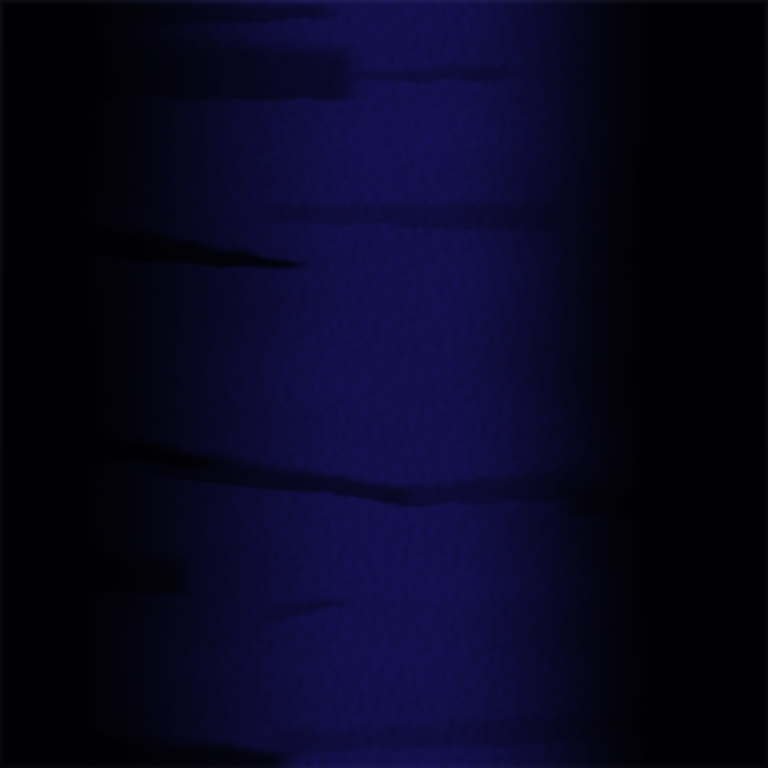
Give the GLSL for this background, as a Shadertoy shader.

```glsl
// Draws a dark indigo wall with a soft vertical glow, horizontal shadow streaks and embossed grain.

const vec3 NIGHT = vec3(0.003, 0.003, 0.010);
const vec3 INDIGO = vec3(0.074, 0.061, 0.300);
const vec3 RIM = vec3(0.040, 0.040, 0.052);

vec2 hashGradient(vec2 cell) {
    vec3 h = fract(cell.xyx * vec3(0.1031, 0.1030, 0.0973));
    h += dot(h, h.yzx + 33.33);
    float angle = 6.2832 * fract((h.x + h.y) * h.z);
    return vec2(cos(angle), sin(angle));
}

// Gradient noise, roughly -0.7 to 0.7
float gradientNoise(vec2 p) {
    vec2 i = floor(p), f = fract(p);
    vec2 u = f * f * f * (f * (f * 6.0 - 15.0) + 10.0);
    float a = dot(hashGradient(i), f);
    float b = dot(hashGradient(i + vec2(1, 0)), f - vec2(1, 0));
    float c = dot(hashGradient(i + vec2(0, 1)), f - vec2(0, 1));
    float d = dot(hashGradient(i + vec2(1, 1)), f - vec2(1, 1));
    return mix(mix(a, b, u.x), mix(c, d, u.x), u.y);
}

float fbm(vec2 p, int octaves) {
    float sum = 0.0, amplitude = 0.5;
    for (int i = 0; i < octaves; i++) {
        sum += amplitude * gradientNoise(p);
        p = p * 2.03 + 17.1;
        amplitude *= 0.5;
    }
    return sum;
}

// Light left by a tapered streak from a to b: crisp below, feathered above
float streak(vec2 p, vec2 a, vec2 b, vec2 halfWidths, float strength) {
    float t = (p.x - a.x) / (b.x - a.x);
    float along = clamp(t, 0.0, 1.0);
    float w = mix(halfWidths.x, halfWidths.y, along);
    float d = p.y - mix(a.y, b.y, along);
    float body = smoothstep(-w - 0.004, -w + 0.004, d)
               * (1.0 - smoothstep(w * 0.3, w * 1.3 + 0.004, d));
    float feather = 0.025 / (b.x - a.x);
    float ends = smoothstep(-feather, feather, t)
               * (1.0 - smoothstep(1.0 - feather, 1.0 + feather, t));
    return 1.0 - strength * body * ends;
}

float streakLight(vec2 p) {
    // Ragged brush edges
    p.y += 0.014 * fbm(p * vec2(13.0, 24.0), 4);
    float light = 1.0;
    // Upper wall
    light *= streak(p, vec2(-0.1, 0.925), vec2(0.46, 0.905), vec2(0.055, 0.034), 0.42);
    light *= streak(p, vec2(-0.1, 0.975), vec2(0.43, 0.985), vec2(0.02, 0.008), 0.35);
    light *= streak(p, vec2(0.46, 0.901), vec2(0.66, 0.906), vec2(0.006, 0.009), 0.25);
    light *= streak(p, vec2(0.34, 0.722), vec2(0.73, 0.718), vec2(0.010, 0.020), 0.20);
    light *= streak(p, vec2(-0.1, 0.718), vec2(0.39, 0.652), vec2(0.038, 0.004), 0.80);
    // Long bent streak across the middle
    light *= streak(p, vec2(-0.1, 0.460), vec2(0.27, 0.395), vec2(0.042, 0.008), 0.75);
    light *= streak(p, vec2(0.19, 0.402), vec2(0.53, 0.353), vec2(0.022, 0.010), 0.50);
    light *= streak(p, vec2(0.51, 0.352), vec2(0.76, 0.372), vec2(0.012, 0.020), 0.30);
    light *= streak(p, vec2(0.74, 0.350), vec2(1.10, 0.315), vec2(0.018, 0.026), 0.45);
    // Lower wall
    light *= streak(p, vec2(-0.1, 0.268), vec2(0.24, 0.250), vec2(0.046, 0.022), 0.65);
    light *= streak(p, vec2(0.35, 0.203), vec2(0.45, 0.213), vec2(0.009, 0.005), 0.25);
    light *= streak(p, vec2(-0.1, 0.034), vec2(0.37, 0.008), vec2(0.036, 0.014), 0.75);
    light *= streak(p, vec2(0.35, 0.030), vec2(0.90, 0.060), vec2(0.016, 0.014), 0.18);
    return light;
}

// Vertical band of light, fading to black at both sides
float bandGlow(vec2 p) {
    float x = p.x + 0.035 * fbm(p * vec2(2.0, 5.0), 3);
    return smoothstep(0.07, 0.50, x) * (1.0 - smoothstep(0.56, 0.87, x));
}

// Difference of two shifted noise samples, lit from the upper left
float emboss(vec2 p) {
    vec2 q = mat2(0.85, -0.5, 0.5, 0.85) * p * vec2(85.0, 70.0);
    vec2 shift = vec2(0.22, -0.22);
    return fbm(q + shift, 2) - fbm(q - shift, 2);
}

void mainImage(out vec4 fragColor, in vec2 fragCoord) {
    vec2 p = fragCoord / iResolution.xy;

    // Glow, shadows and surface relief
    float light = bandGlow(p) * streakLight(p);
    light *= 1.0 + 0.16 * fbm(p * vec2(3.0, 9.0) + 5.0, 3);
    light *= 1.0 + 0.20 * emboss(p);
    vec3 color = mix(NIGHT, INDIGO, light);

    // Faint bevel along the border
    vec2 inset = min(p, 1.0 - p);
    float rim = 1.0 - smoothstep(0.001, 0.007, min(inset.x, inset.y));
    color += RIM * rim * mix(0.5, 1.0, p.y);

    fragColor = vec4(color, 1.0);
}
```
